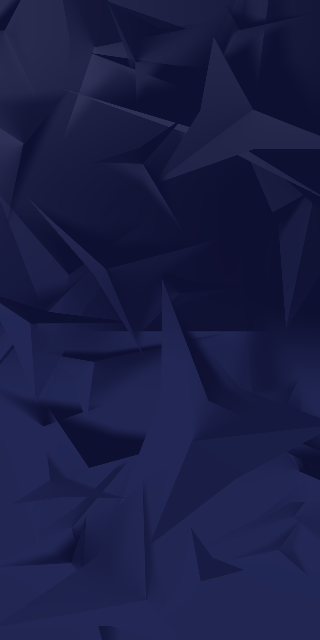
Write a Shadertoy shader that draws this background.

```glsl
// Dark navy relief of scattered three-sided peaks with crisp ridges and soft skirts.
// Each peak is a fan of three notched facets, painted over the earlier ones;
// a facet's tone depends on its slope direction, height on the canvas and chance.
#define LARGE_SIZE 0.62
#define SMALL_SIZE 0.32
#define RELIEF 0.55
#define SHADOW 1.15
#define SWEEP 1.10
#define EDGE 0.0022
#define SHELF_HEIGHT 0.965
#define LIGHT_DIR vec2(-0.51, -0.86)
#define NAVY_DARK vec3(0.056, 0.062, 0.192)
#define NAVY_BLUE vec3(0.132, 0.154, 0.332)
#define NAVY_GREY vec3(0.188, 0.195, 0.340)

float hash(vec2 p) {
    return fract(sin(dot(p, vec2(127.1, 311.7))) * 43758.5453);
}

float cross2(vec2 a, vec2 b) {
    return a.x * b.y - a.y * b.x;
}

// Ambient tone: bright base, dark middle, moderate top, lighter on the left
float ambient(vec2 p) {
    float tone = mix(0.96, 0.15, smoothstep(0.75, 1.10, p.y));
    tone += 0.38 * smoothstep(1.35, 1.90, p.y);
    return tone + 0.60 * (0.45 - p.x) * smoothstep(0.6, 1.2, p.y);
}

// Ridge end number k of a peak, relative to its summit
vec2 ridge(float id, float k, float size) {
    k = mod(k, 3.0);
    float turn = 6.2832 * (hash(vec2(id, 1.7)) + k / 3.0);
    turn += 0.9 * (hash(vec2(id, k + 3.1)) - 0.5);
    float reach = size * (0.45 + 0.95 * hash(vec2(id, k + 7.3)));
    return reach * vec2(cos(turn), sin(turn));
}

// Paints one facet between ridges u and v over the running tone
float paintFacet(float tone, vec2 q, vec2 u, vec2 v, float level, vec2 seed) {
    float area = cross2(u, v);
    float alongU = cross2(q, v) / area;
    float alongV = cross2(u, q) / area;
    float sides = min(cross2(u, q) / length(u), cross2(q, v) / length(v));
    float inside = smoothstep(-EDGE, 0.0, sides);
    if (inside <= 0.0) return tone;

    // The notch bends the outer rim inward, giving a star outline
    float notch = 2.0 * hash(seed + 0.37);
    float rim = 1.0 - alongU - alongV - notch * max(min(alongU, alongV), 0.0);
    float crispRim = EDGE * length(v - u) / area;
    float softRim = 0.30 + 0.40 * hash(seed + 2.9);
    float skirt = hash(seed + 5.3) < 0.45 ? crispRim : softRim;
    float cover = inside * smoothstep(0.0, skirt, rim);

    // Some facets dissolve while turning from one ridge to the next
    float sweep = clamp(alongV / max(alongU + alongV, 1e-4), 0.0, 1.0);
    float fade = step(0.55, hash(seed + 8.1));
    float turnSide = hash(seed + 9.7) < 0.5 ? sweep : 1.0 - sweep;
    cover *= mix(1.0, 1.0 - smoothstep(0.2, 1.0, turnSide), fade);

    // Slopes facing the light rise; chance drops a few into deep shadow
    float facing = dot(normalize(normalize(u) + normalize(v)), LIGHT_DIR);
    float chance = hash(seed + 11.9);
    float facet = level + 0.12 + RELIEF * facing - SHADOW * chance * chance * chance;
    facet += SWEEP * (sweep - 0.5) * (hash(seed + 13.3) - 0.45);
    return mix(tone, clamp(facet, 0.0, 1.0), cover);
}

// Scatters peaks over a jittered grid, visited in a shuffled order
float paintPeaks(float tone, vec2 p, ivec2 grid, int stride, float size, float salt) {
    int count = grid.x * grid.y;
    for (int i = 0; i < count; i++) {
        int cell = (i * stride) % count;
        float id = float(cell) + salt;
        vec2 jitter = vec2(hash(vec2(id, 21.3)), hash(vec2(id, 34.9)));
        vec2 corner = vec2(cell % grid.x, cell / grid.x);
        vec2 summit = (corner + jitter) / vec2(grid) * vec2(1.0, 2.0);
        float reach = size * (0.55 + 0.75 * hash(vec2(id, 47.7)));
        float level = mix(ambient(summit), ambient(p), 0.5);
        for (int k = 0; k < 3; k++) {
            float side = float(k);
            vec2 u = ridge(id, side, reach);
            vec2 v = ridge(id, side + 1.0, reach);
            tone = paintFacet(tone, p - summit, u, v, level, vec2(id, side * 5.0 + 60.0));
        }
    }
    return tone;
}

// A level crease: dark above, bright below, both fading away from it
float paintShelf(float tone, vec2 p) {
    float rise = p.y - SHELF_HEIGHT;
    float span = smoothstep(0.25, 0.45, p.x) * smoothstep(0.85, 0.72, p.x);
    float above = smoothstep(-EDGE, EDGE, rise);
    return mix(tone, mix(0.95, 0.05, above), span * exp(-abs(rise) * 7.0));
}

void mainImage(out vec4 fragColor, in vec2 fragCoord) {
    vec2 p = fragCoord / iResolution.xy * vec2(1.0, 2.0);

    // Broad planes first, then the crease and the smaller stars
    float tone = clamp(ambient(p), 0.0, 1.0);
    tone = paintPeaks(tone, p, ivec2(2, 4), 3, LARGE_SIZE, 101.0);
    tone = paintShelf(tone, p);
    tone = paintPeaks(tone, p, ivec2(4, 6), 11, SMALL_SIZE, 211.0);

    // Clear blue below, greyer violet above
    vec3 bright = mix(NAVY_BLUE, NAVY_GREY, smoothstep(0.9, 1.7, p.y));
    fragColor = vec4(mix(NAVY_DARK, bright, tone), 1.0);
}
```
